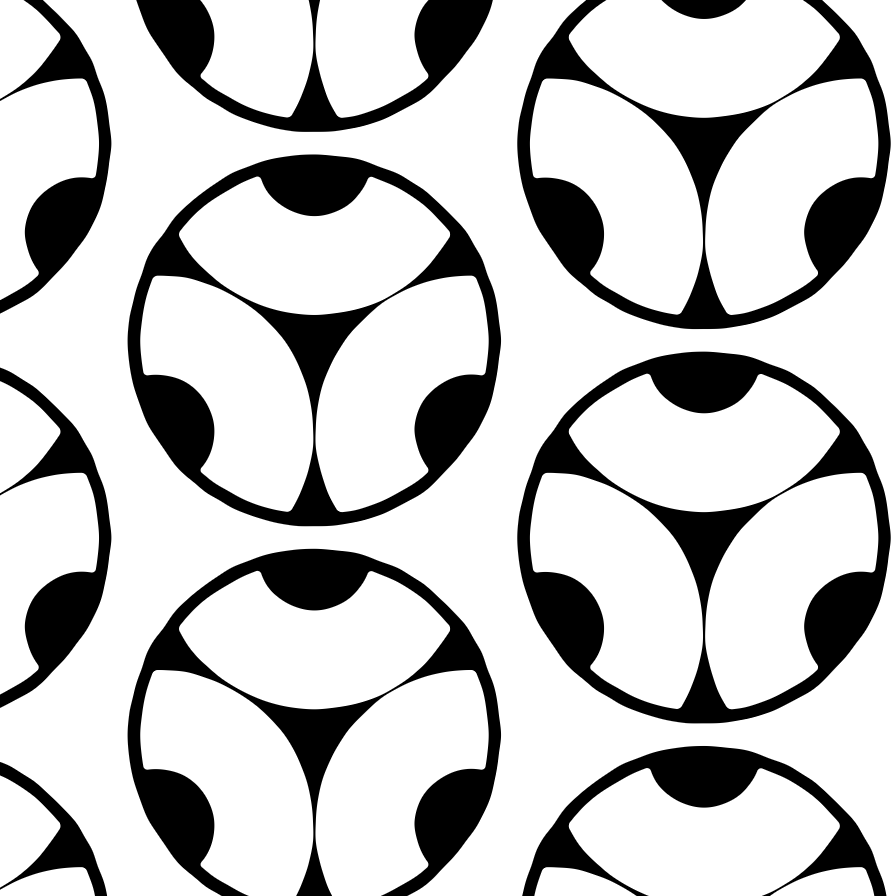
A WebGL 2 fragment shader for this pattern:

```glsl
#version 300 es
precision highp float;
// Black discs in staggered columns, each holding three white lobes with a dark dot.
// Each lobe is a rounded intersection of circles, turned by thirds of a turn;
// a little value noise, equal in every repeat, gives the edges a hand-cut wobble.

uniform vec2 u_resolution;
out vec4 fragColor;

const vec3 INK = vec3(0.0);
const vec3 PAPER = vec3(1.0);
const vec2 PITCH = vec2(0.4349, 0.4401);   // column and row spacing
const vec2 ORIGIN = vec2(0.3509, 0.6198);  // centre of one disc
const float STAGGER = 0.5;                 // shift of odd columns, in rows
const float DISC_RADIUS = 0.2075;
const float INNER_RADIUS = 0.1940;         // inside of the outer ring
const float LOBE_DISTANCE = 0.2031;        // disc centre to lobe centre
const float LOBE_RADIUS = 0.1745;
const float DOT_RADIUS = 0.0638;
const float CORNER_RADIUS = 0.0045;
const float WOBBLE_SIZE = 0.0024;
const float WOBBLE_CELLS = 42.0;           // noise cells across the canvas
const float THIRD_TURN = 2.0943951;
const float QUARTER_TURN = 1.5707963;

float hash(vec2 p) {
    return fract(sin(dot(p, vec2(127.1, 311.7))) * 43758.5453);
}

float valueNoise(vec2 p) {
    vec2 cell = floor(p);
    vec2 f = fract(p);
    f = f * f * (3.0 - 2.0 * f);
    float low = mix(hash(cell), hash(cell + vec2(1.0, 0.0)), f.x);
    float high = mix(hash(cell + vec2(0.0, 1.0)), hash(cell + 1.0), f.x);
    return mix(low, high, f.y);
}

// Position relative to the nearest disc centre.
vec2 discSpace(vec2 uv) {
    vec2 p = uv - ORIGIN;
    float column = round(p.x / PITCH.x);
    p.x -= column * PITCH.x;
    p.y -= mod(column, 2.0) * STAGGER * PITCH.y;
    p.y -= round(p.y / PITCH.y) * PITCH.y;
    return p;
}

// Inside the ring and the lobe circle, outside the dot, with rounded corners.
float lobeDistance(vec2 p, vec2 direction) {
    float r = length(p - direction * LOBE_DISTANCE);
    vec3 d = vec3(length(p) - INNER_RADIUS, r - LOBE_RADIUS, DOT_RADIUS - r);
    d += CORNER_RADIUS;
    float inside = min(max(d.x, max(d.y, d.z)), 0.0);
    return inside + length(max(d, 0.0)) - CORNER_RADIUS;
}

float coverage(float d, float pixel) {
    return clamp(0.5 - d / pixel, 0.0, 1.0);
}

void main() {
    float pixel = 1.0 / min(u_resolution.x, u_resolution.y);
    vec2 p = discSpace(gl_FragCoord.xy * pixel);
    float wobble = (valueNoise(p * WOBBLE_CELLS + 20.0) - 0.5) * WOBBLE_SIZE;

    // Three lobes, the first pointing up.
    float lobes = 1.0;
    for (int i = 0; i < 3; i++) {
        float angle = QUARTER_TURN + float(i) * THIRD_TURN;
        lobes = min(lobes, lobeDistance(p, vec2(cos(angle), sin(angle))));
    }

    // Ink the disc, then cut the lobes out of it.
    float disc = length(p) - DISC_RADIUS;
    float ink = coverage(disc + wobble, pixel);
    ink *= 1.0 - coverage(lobes + wobble * 0.6, pixel);
    fragColor = vec4(mix(PAPER, INK, ink), 1.0);
}
```
